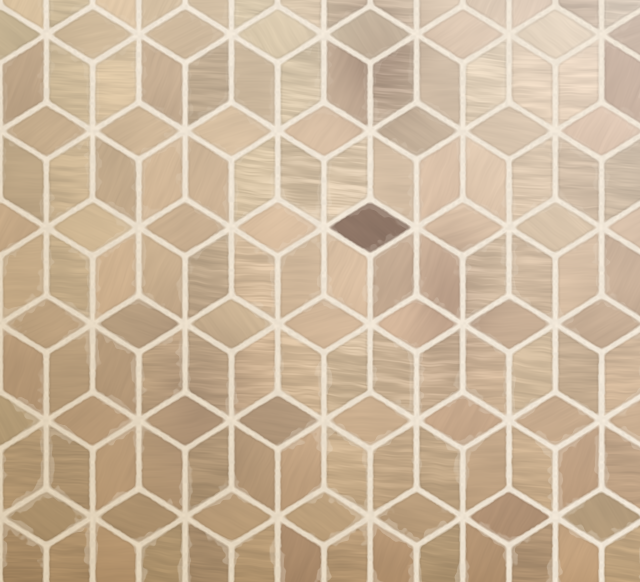
Write a WebGL 1 fragment shader that draws this pattern.

```glsl
precision highp float;

uniform vec2 u_resolution;

// Lengths are fractions of the canvas width
#define ORIGIN vec2(0.5785, 0.5540)
#define HALF_W 0.0723
#define ROW_H 0.1508
#define TIP_H 0.0445
#define GROUT_HALF 0.0043
#define GROUT vec3(0.945, 0.905, 0.845)
#define LOW_LEFT vec3(0.645, 0.525, 0.375)
#define LOW_RIGHT vec3(0.715, 0.595, 0.455)
#define TOP_LEFT vec3(0.810, 0.730, 0.600)
#define TOP_RIGHT vec3(0.885, 0.825, 0.765)
#define UMBER vec3(0.500, 0.400, 0.350)

float hash(vec2 p) {
  vec3 q = fract(p.xyx * vec3(0.1031, 0.1030, 0.0973));
  q += dot(q, q.yzx + 33.33);
  return fract((q.x + q.y) * q.z);
}

float noise(vec2 p) {
  vec2 i = floor(p), f = fract(p);
  f = f * f * (3.0 - 2.0 * f);
  return mix(mix(hash(i), hash(i + vec2(1.0, 0.0)), f.x),
             mix(hash(i + vec2(0.0, 1.0)), hash(i + 1.0), f.x), f.y);
}

float smoothMin(float a, float b, float k) {
  float h = max(k - abs(a - b), 0.0) / k;
  return min(a, b) - 0.25 * h * h * k;
}

float glow(vec2 p, vec2 center, vec2 radius) {
  vec2 q = (p - center) / radius;
  return exp(-dot(q, q));
}

// Column of the block (x) and position across it from -1 to 1 (y)
vec2 blockColumn(float x, float row) {
  float u = x / HALF_W - mod(row, 2.0);
  float col = floor(0.5 * u + 0.5);
  return vec2(col, u - 2.0 * col);
}

// Distance to the tile edge (x), face 0 top, 1 left, 2 right (y), block id (zw)
vec4 cubeTile(vec2 p) {
  float row = floor(p.y / ROW_H);
  float across = abs(blockColumn(p.x, row).y);
  if (p.y - row * ROW_H > TIP_H * (1.0 - across)) row += 1.0;

  vec2 column = blockColumn(p.x, row);
  vec2 q = vec2(column.y * HALF_W, p.y - row * ROW_H);
  float a = abs(q.x), edge = length(vec2(HALF_W, TIP_H));
  float top = (HALF_W * (TIP_H - abs(q.y)) - TIP_H * a) / edge;
  if (q.y > 0.0 || top > 0.0) {
    vec2 r = sqrt(q * q + 0.000006);
    float rounded = (HALF_W * (TIP_H - r.y) - TIP_H * r.x) / edge;
    return vec4(rounded + 0.0008, 0.0, column.x, row);
  }
  float bottom = (HALF_W * (q.y + ROW_H) - TIP_H * a) / edge;
  float d = smoothMin(min(a, HALF_W - a), min(-top, bottom), 0.004);
  return vec4(d, q.x < 0.0 ? 1.0 : 2.0, column.x, row);
}

// Fine stone veins, level on the sides and slanted on the tops
float veins(vec2 p, float face, float seed) {
  float angle = face < 0.5 ? mix(-1.1, 1.1, seed) : 0.3 * (seed - 0.5);
  if (face > 0.5 && seed > 0.6) angle += 1.1;
  float c = cos(angle), s = sin(angle);
  vec2 q = vec2(c * p.x + s * p.y, c * p.y - s * p.x);
  q.y += 0.003 * noise(q * 45.0 + seed * 50.0);
  return 0.6 * noise(q * vec2(16.0, 160.0) + seed * 91.0)
       + 0.4 * noise(q * vec2(35.0, 420.0) + seed * 37.0) - 0.5;
}

void main() {
  vec2 p = gl_FragCoord.xy / u_resolution.x;
  vec2 uv = gl_FragCoord.xy / u_resolution;
  float px = 1.0 / u_resolution.x;

  vec4 tile = cubeTile(p - ORIGIN);
  float face = tile.y;
  vec2 key = tile.zw * vec2(3.0, 1.0) + vec2(face + 40.0, 70.0);
  float seed = hash(key), tone = hash(key + 19.7), rare = hash(key + 53.1);

  // Light falls from the upper right
  float rise = pow(uv.y, 0.85);
  vec3 color = mix(mix(LOW_LEFT, LOW_RIGHT, uv.x), mix(TOP_LEFT, TOP_RIGHT, uv.x), rise);
  color += vec3(0.05, 0.045, 0.05) * glow(uv, vec2(0.58, 0.45), vec2(0.3, 0.28));

  // Tone differs per tile, with soft umber patches and a dark central top
  color *= 1.0 + 0.10 * (tone - 0.5);
  color += vec3(0.02, -0.01, -0.005) * (seed - 0.4);
  float patches = 0.50 * glow(uv, vec2(0.59, 0.91), vec2(0.07, 0.11))
                + 0.40 * glow(uv, vec2(0.31, 0.30), vec2(0.08, 0.16))
                + 0.45 * glow(uv, vec2(0.70, 0.49), vec2(0.06, 0.12));
  float umber = patches * (0.35 + 0.65 * tone) + 0.16 * step(0.88, rare);
  if (face < 0.5 && length(tile.zw) < 0.5) umber = 0.82;
  color = mix(color, UMBER, umber);

  // Veins and the silvery sheen of polished sides
  float vein = veins(p, face, seed);
  float cloud = noise(p * 17.0 + seed * 60.0) - 0.5;
  float polish = step(0.5, face) * step(seed, 0.5);
  color *= 1.0 + vein * (0.06 + 0.10 * polish) + 0.05 * cloud;
  float sheen = polish * glow(uv, vec2(0.58, 0.57), vec2(0.22, 0.35));
  color += vec3(0.07, 0.075, 0.085) * sheen * smoothstep(-0.15, 0.35, vein);

  // Shaded rims and grout smears, stronger near the bottom
  float grain = noise(p * 230.0);
  float d = tile.x + 0.0011 * (grain - 0.5) + 0.0010 * (noise(p * 60.0) - 0.5);
  float rim = 1.0 - smoothstep(GROUT_HALF, GROUT_HALF + 0.005, d);
  color *= 1.0 - 0.07 * rim;
  float reach = GROUT_HALF + 0.011 * noise(p * 120.0) * smoothstep(0.35, 0.7, noise(p * 22.0));
  float smear = 1.0 - smoothstep(reach - 0.002, reach + 0.002, d);
  color = mix(color, GROUT, smear * mix(0.30, 0.10, uv.y));

  // Grout dims and yellows toward the lower left
  vec3 grout = GROUT * (0.975 + 0.05 * grain);
  grout *= mix(vec3(0.93, 0.90, 0.84), vec3(1.0), smoothstep(0.0, 0.7, 0.6 * uv.x + 0.5 * uv.y));
  float soft = px + 0.0007;
  color = mix(grout, color, smoothstep(GROUT_HALF - soft, GROUT_HALF + soft, d));

  gl_FragColor = vec4(color, 1.0);
}
```
